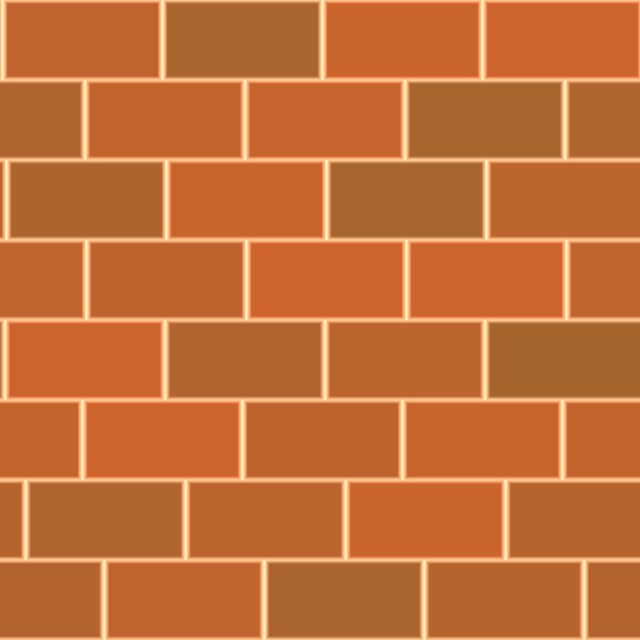
Write a WebGL 1 fragment shader that draws this pattern.

```glsl
precision highp float;

uniform vec2 u_resolution;

const float PI = 3.14159;
const vec2 BRICK_COUNT = vec2(4.0, 8.0);
const vec2 JOINT_REACH = vec2(0.00805, 0.0061); // half widths: upright, level
const float JOINT_SLOPE = 73.0;                 // brightness gained per canvas unit
const vec3 BROWN_CLAY = vec3(0.645, 0.395, 0.18);
const vec3 RED_CLAY = vec3(0.808, 0.392, 0.178);

float hash(vec2 cell) {
  return fract(sin(dot(cell, vec2(12.99, 78.23)) + 1.7) * 4375.85);
}

// Horizontal shift of a course, in brick lengths
float courseShift(float course) {
  float halfBond = 0.5 * (1.0 - mod(course, 2.0));
  float drift = 0.016 + 0.026 * sin(PI * (course - 2.0) / 5.0);
  float footSlip = 0.16 * step(course, 1.5);
  return halfBond + drift + footSlip;
}

// Distance to the nearest cell border on each axis, in canvas units
vec2 borderDistance(vec2 grid, vec2 count) {
  return abs(fract(grid + 0.5) - 0.5) / count;
}

// Brightness of the soft mortar, peaking at the centre of a joint
float mortarGlow(vec2 distanceToJoint, vec2 reach, float slope) {
  vec2 glow = max(reach - distanceToJoint, 0.0) * slope;
  return max(glow.x, glow.y);
}

vec3 clayColor(vec2 cell) {
  return mix(BROWN_CLAY, RED_CLAY, pow(hash(cell), 0.8));
}

void main() {
  vec2 uv = gl_FragCoord.xy / u_resolution;

  // Staggered courses, wrapping at the sides
  vec2 grid = uv * BRICK_COUNT;
  grid.x -= courseShift(floor(grid.y));
  vec2 cell = mod(floor(grid), BRICK_COUNT);

  // Flat clay brightened by mortar
  float glow = mortarGlow(borderDistance(grid, BRICK_COUNT), JOINT_REACH, JOINT_SLOPE);
  vec3 color = min(clayColor(cell) + glow, 1.0);

  gl_FragColor = vec4(color, 1.0);
}
```
